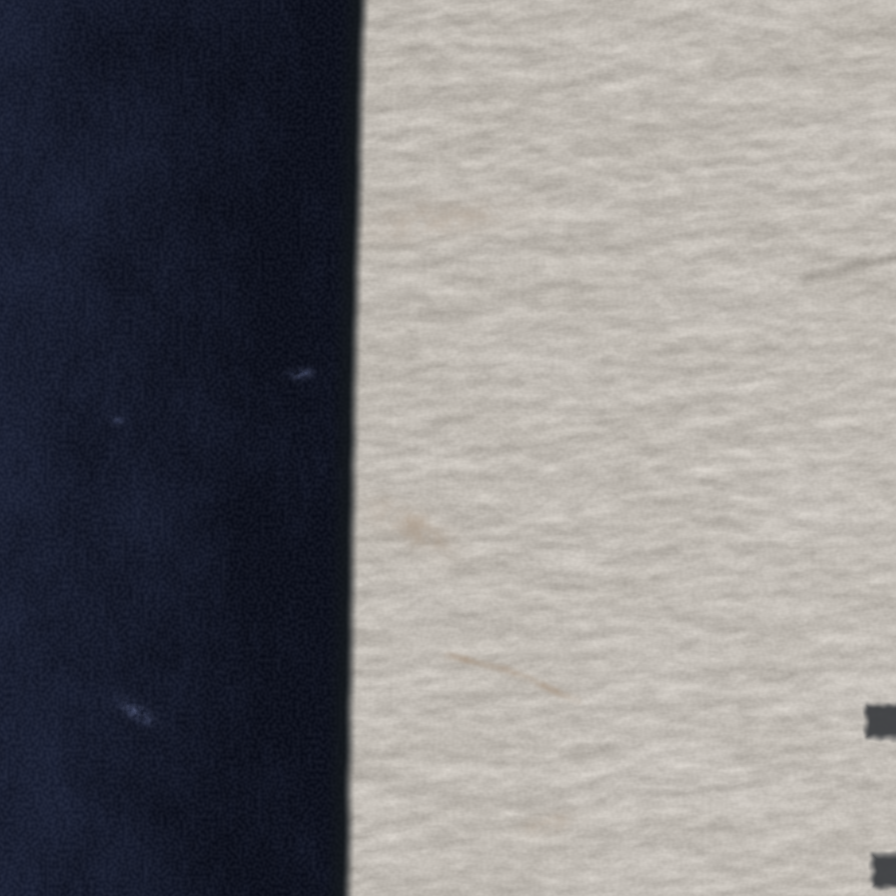
Write a Shadertoy shader that draws this texture.

```glsl
// Creased cream paper beside a blurred dark navy cloth, with faint stains and ink smudges.

#define EDGE_BLUR 0.008
#define RELIEF 0.085
#define MOTTLE 0.045
#define PAPER_GRAIN 0.030
#define CLOTH_GRAIN 0.050
#define WRINKLE_SCALE vec2(11.0, 34.0)
#define PAPER_LIGHT vec3(0.775, 0.755, 0.730)
#define PAPER_SHADE vec3(0.710, 0.688, 0.655)
#define CLOTH_DARK vec3(0.060, 0.073, 0.120)
#define CLOTH_BLUE vec3(0.115, 0.138, 0.215)
#define INK vec3(0.200, 0.210, 0.225)
#define STAIN vec3(0.660, 0.590, 0.520)

vec2 hashGradient(vec2 cell) {
    vec3 p = fract(cell.xyx * vec3(0.1031, 0.1030, 0.0973));
    p += dot(p, p.yzx + 33.33);
    float angle = 6.2832 * fract((p.x + p.y) * p.z);
    return vec2(cos(angle), sin(angle));
}

float gradientNoise(vec2 p) {
    vec2 i = floor(p), f = fract(p);
    vec2 u = f * f * f * (f * (f * 6.0 - 15.0) + 10.0);
    vec2 e = vec2(0.0, 1.0);
    float a = dot(hashGradient(i), f);
    float b = dot(hashGradient(i + e.yx), f - e.yx);
    float c = dot(hashGradient(i + e.xy), f - e.xy);
    float d = dot(hashGradient(i + e.yy), f - e.yy);
    return mix(mix(a, b, u.x), mix(c, d, u.x), u.y);
}

float fbm(vec2 p) {
    float sum = 0.0, amplitude = 1.0;
    for (int i = 0; i < 4; i++) {
        sum += amplitude * gradientNoise(p);
        p = mat2(1.9, 0.25, -0.25, 1.9) * p + 17.3;
        amplitude *= 0.55;
    }
    return sum;
}

float segmentDistance(vec2 p, vec2 a, vec2 b) {
    vec2 ab = b - a;
    return length(p - a - ab * clamp(dot(p - a, ab) / dot(ab, ab), 0.0, 1.0));
}

float boxDistance(vec2 p, vec2 halfSize) {
    vec2 q = abs(p) - halfSize;
    return length(max(q, 0.0)) + min(max(q.x, q.y), 0.0);
}

// Soft tilted ellipse, 1 at its centre
float blob(vec2 p, vec2 centre, vec2 radius, float tilt) {
    float c = cos(tilt), s = sin(tilt);
    vec2 q = mat2(c, -s, s, c) * (p - centre) / radius;
    return exp(-dot(q, q));
}

float wrinkleHeight(vec2 p) {
    p.y -= 0.09 * p.x + 0.012 * gradientNoise(p * vec2(6.0, 9.0));
    return fbm(p * WRINKLE_SCALE);
}

vec3 paperColor(vec2 p) {
    // Relief lit from above, over broad uneven tone
    float slope = wrinkleHeight(p) - wrinkleHeight(p + vec2(0.003, 0.008));
    float tone = 0.62 + 0.22 * (p.x - 0.65) - 0.20 * (p.y - 0.5);
    tone += 0.4 * fbm(p * vec2(5.0, 11.0) + 4.0);
    vec3 color = mix(PAPER_SHADE, PAPER_LIGHT, clamp(tone, 0.0, 1.15));
    color += RELIEF * slope + MOTTLE * fbm(p * vec2(38.0, 85.0));
    color += PAPER_GRAIN * gradientNoise(p * 210.0);

    // Tan stains and a thin fibre
    float stain = 0.55 * blob(p, vec2(0.462, 0.410), vec2(0.045, 0.017), -0.5);
    stain += 0.45 * blob(p, vec2(0.612, 0.080), vec2(0.026, 0.010), 0.2);
    stain += 0.30 * blob(p, vec2(0.490, 0.755), vec2(0.080, 0.020), 0.1);
    float fibre = segmentDistance(p, vec2(0.500, 0.268), vec2(0.565, 0.253));
    fibre = min(fibre, segmentDistance(p, vec2(0.565, 0.253), vec2(0.645, 0.218)));
    stain += 0.5 * exp(-pow(fibre / 0.0045, 2.0));
    color = mix(color, STAIN, clamp(stain * (0.8 + fbm(p * 35.0)), 0.0, 0.7));

    // Dark crease with a lit lower lip
    float crease = segmentDistance(p, vec2(0.90, 0.690), vec2(1.02, 0.720));
    float lip = segmentDistance(p, vec2(0.91, 0.679), vec2(1.02, 0.708));
    color += 0.04 * exp(-pow(lip / 0.005, 2.0)) - 0.09 * exp(-pow(crease / 0.006, 2.0));

    // Blurred ink smudges at the right border
    for (int i = 0; i < 2; i++) {
        float k = float(i);
        vec2 q = p - vec2(0.995 + 0.007 * k, 0.195 - 0.167 * k);
        float d = boxDistance(q, vec2(0.027, 0.017)) + 0.004 * gradientNoise(p * 90.0);
        color = mix(color, INK, 0.88 * (1.0 - smoothstep(-0.004, 0.007, d)));
    }
    return color;
}

vec3 clothColor(vec2 p) {
    float blue = 0.85 - 2.5 * p.x + 0.42 * fbm(p * vec2(9.0, 7.0) + 8.0);
    blue += 0.22 * fbm(p * vec2(75.0, 28.0));
    vec3 color = mix(CLOTH_DARK, CLOTH_BLUE, clamp(blue, 0.0, 1.0));
    color += CLOTH_GRAIN * gradientNoise(p * 230.0);

    // Pale lint
    float lint = blob(p, vec2(0.337, 0.583), vec2(0.014, 0.006), 0.1);
    lint += blob(p, vec2(0.152, 0.206), vec2(0.022, 0.009), -0.55);
    lint += 0.6 * blob(p, vec2(0.130, 0.531), vec2(0.008, 0.005), 0.0);
    return color + vec3(0.14, 0.15, 0.19) * lint * (0.8 + fbm(p * 80.0));
}

void mainImage(out vec4 fragColor, in vec2 fragCoord) {
    vec2 p = fragCoord / iResolution.xy;

    // Slightly bowed border between cloth and paper
    float border = 0.389 + 0.008 * p.y + 0.009 * p.y * p.y + 0.0015 * gradientNoise(vec2(p.y * 24.0, 2.5));
    float side = p.x - border;
    vec3 cloth = mix(clothColor(p), vec3(0.085, 0.105, 0.110), 0.7 * smoothstep(-0.030, -0.004, side));
    vec3 color = mix(cloth, paperColor(p), smoothstep(-EDGE_BLUR, EDGE_BLUR, side));
    fragColor = vec4(clamp(color, 0.0, 1.0), 1.0);
}
```
